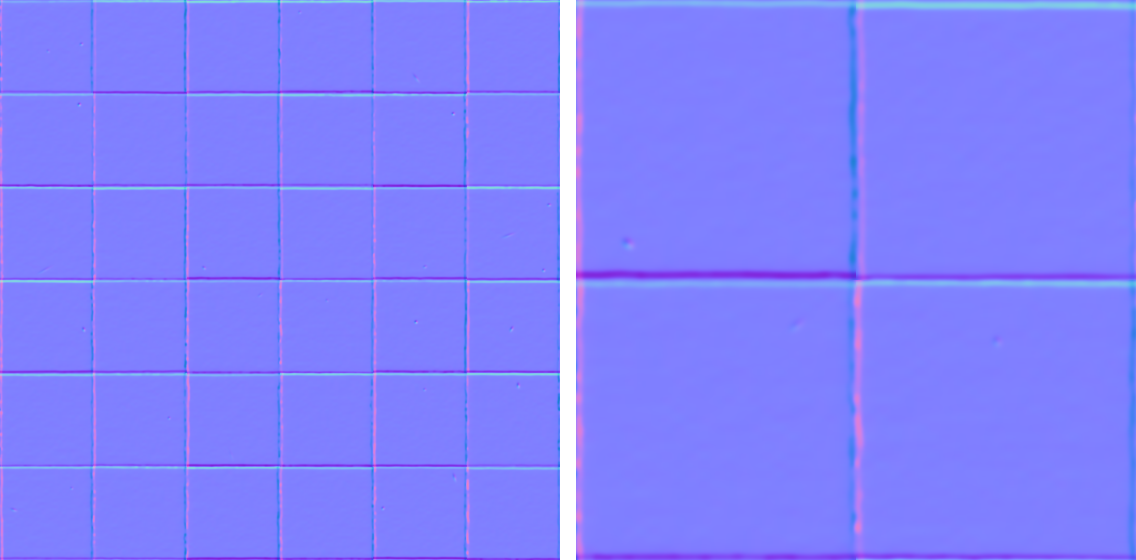
Left, the full canvas; right, a detail of the centre.
Give the GLSL for this texture map, as a Shadertoy shader.

```glsl
// Tangent-space normal map of a six by six grid of square tiles with narrow, worn joints.
// Slopes of the joint walls, the chipped edges, the grain and a few pits are summed,
// then turned into a unit normal and packed into colour. All lattices wrap at the border.

const float TILES = 6.0;            // tiles across and down
const float GAP = 0.013;            // joint centre to wall, in tiles
const float WALL = 0.014;           // wall softness, in tiles
const float BEVEL = 0.045;          // reach of the rounded tile edge
const float BEVEL_SLOPE = 0.07;
const float SHIFT = 0.012;          // misalignment of each tile edge
const float WOBBLE = 0.010;         // waviness along an edge
const float GRAIN_SLOPE = 0.045;
const float PIT_GRID = 3.0;         // pit cells per tile side
const float PIT_CHANCE = 0.06;
const float PIT_RADIUS = 0.015;

float hash(vec2 p) {
    vec3 q = fract(vec3(p.xyx) * 0.1031);
    q += dot(q, q.yzx + 33.33);
    return fract((q.x + q.y) * q.z);
}

// Value noise, frequency given per tile, wrapping over the whole grid
float noise(vec2 p, vec2 freq, float seed) {
    vec2 period = freq * TILES;
    p *= freq;
    vec2 i = floor(p), f = fract(p);
    f = f * f * (3.0 - 2.0 * f);
    vec2 a = mod(i, period) + seed, b = mod(i + 1.0, period) + seed;
    return mix(mix(hash(a), hash(vec2(b.x, a.y)), f.x),
               mix(hash(vec2(a.x, b.y)), hash(b), f.x), f.y);
}

float bump(float x) {
    return exp(-x * x);
}

// One wall of a joint: side is -1 or +1, distance d is measured from the joint
float wall(float d, float side, vec2 id, vec2 p, float seed, float rough) {
    float s = seed + side * 17.0 + 40.0;
    float strength = mix(0.25, 1.05, hash(id + s));
    float wear = hash(id + s + 71.0);

    // Each edge is slightly shifted, turned and wavy
    float offset = SHIFT * (hash(id + s + 29.0) - 0.5);
    offset += SHIFT * (hash(id + s + 53.0) - 0.5) * (fract(p.y) - 0.5);
    offset += WOBBLE * (noise(p, vec2(1.0, 12.0), s) - 0.5) * (0.3 + rough);

    // Chips break the wall into beads, more so on worn edges
    float beads = noise(p, vec2(20.0, 26.0), s + 11.0);
    float patches = smoothstep(0.35, 0.75, noise(p, vec2(1.0, 4.0), s + 23.0));
    float broken = clamp(rough * (0.55 + 0.5 * wear) + 0.4 * patches * wear, 0.0, 1.0);
    strength *= mix(1.0, 1.7 * beads * beads, broken);

    float inner = side * d - GAP - offset;
    float edge = strength * bump(inner / WALL);
    float rounded = BEVEL_SLOPE * wear * smoothstep(0.0, GAP, side * d) * bump(inner / BEVEL);
    return side * (edge + rounded);
}

// Slope across the joints that run along p.y
float jointSlope(vec2 p, float seed, float rough) {
    float line = floor(p.x + 0.5);
    float d = p.x - line;
    vec2 id = mod(vec2(line, floor(p.y)), TILES);
    return wall(d, -1.0, id, p, seed, rough) + wall(d, 1.0, id, p, seed, rough);
}

// Fine plaster-like grain as the gradient of two noise layers
float grainHeight(vec2 p) {
    return noise(p, vec2(9.0, 14.0), 5.0) + 0.6 * noise(p, vec2(22.0, 30.0), 9.0);
}

vec2 grainSlope(vec2 p) {
    const float STEP = 0.02;
    float h = grainHeight(p);
    return GRAIN_SLOPE * vec2(grainHeight(p + vec2(STEP, 0.0)) - h,
                              grainHeight(p + vec2(0.0, STEP)) - h);
}

// Rare small pits, some drawn out into faint scratches
vec2 pitSlope(vec2 p) {
    vec2 cell = floor(p * PIT_GRID);
    vec2 id = mod(cell, PIT_GRID * TILES);
    float present = step(hash(id + 211.0), PIT_CHANCE);
    vec2 centre = 0.3 + 0.4 * vec2(hash(id + 223.0), hash(id + 227.0));
    vec2 q = p - (cell + centre) / PIT_GRID;
    float stretch = 1.0 + 3.0 * pow(hash(id + 229.0), 4.0);
    float angle = 6.2832 * hash(id + 233.0);
    vec2 axis = vec2(cos(angle), sin(angle));
    float along = dot(q, axis);
    q -= axis * along * (1.0 - 1.0 / stretch);
    q /= PIT_RADIUS;
    float depth = mix(0.25, 1.1, hash(id + 239.0)) / stretch;
    return present * depth * q * exp(-dot(q, q));
}

void mainImage(out vec4 fragColor, in vec2 fragCoord) {
    vec2 p = fragCoord / iResolution.xy * TILES;

    // Upright joints are crumbly, level joints are cleaner
    vec2 slope = vec2(jointSlope(p, 100.0, 0.65), jointSlope(p.yx, 300.0, 0.12));
    slope += grainSlope(p) + pitSlope(p);

    // Red rises along the slope, green falls against it
    vec3 normal = normalize(vec3(slope.x, -slope.y, 1.0));
    fragColor = vec4(0.5 + 0.5 * normal, 1.0);
}
```
